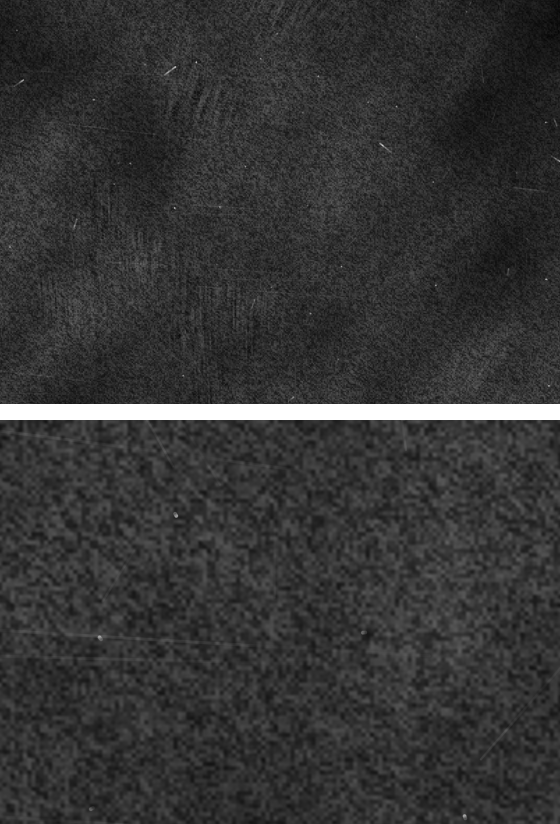
Top, the full canvas; bottom, a detail of the centre.
A Shadertoy shader for this texture:

```glsl
// Worn blackboard: dark grey slate with chalk smears, woven grain, scratches and flecks.

const float BASE_GREY = 0.170;
const float CLOUD_CONTRAST = 0.20;
const float SMEAR_CONTRAST = 0.13;
const float GRAIN_CONTRAST = 0.135;
const float WEAVE_CONTRAST = 0.075;
const float STROKE_CONTRAST = 0.16;
const float CORNER_SHADE = 0.065;
const float GRAIN_FREQ = 290.0;
const int LONG_SCRATCHES = 11;
const int HAIR_SCRATCHES = 60;
const int FLECKS = 44;

float hash(vec2 p) {
    vec3 q = fract(p.xyx * 0.1031);
    q += dot(q, q.yzx + 33.33);
    return fract((q.x + q.y) * q.z);
}

vec4 hash4(float n) {
    return vec4(hash(vec2(n, 1.7)), hash(vec2(n, 5.3)),
                hash(vec2(n, 9.1)), hash(vec2(n, 14.9)));
}

float noise(vec2 p) {
    vec2 i = floor(p), f = fract(p);
    f = f * f * (3.0 - 2.0 * f);
    return mix(mix(hash(i), hash(i + vec2(1, 0)), f.x),
               mix(hash(i + vec2(0, 1)), hash(i + vec2(1, 1)), f.x), f.y);
}

// Fractal noise centred on zero
float fbm(vec2 p) {
    float sum = 0.0, amp = 0.5;
    for (int i = 0; i < 5; i++) {
        sum += amp * (noise(p) - 0.5);
        p = mat2(1.6, 1.2, -1.2, 1.6) * p + 17.3;
        amp *= 0.52;
    }
    return sum;
}

// Coordinates along and across a direction
vec2 turn(vec2 p, float angle) {
    float c = cos(angle), s = sin(angle);
    return vec2(c * p.x + s * p.y, c * p.y - s * p.x);
}

// Soft line from a, tapering to its far end
float scratch(vec2 p, vec2 a, float angle, float len, float width, float px) {
    vec2 q = turn(p - a, angle);
    float t = clamp(q.x / len, 0.0, 1.0);
    float d = length(q - vec2(t * len, 0.0));
    return (1.0 - smoothstep(width - 0.5 * px, width + px, d)) * (1.0 - 0.6 * t);
}

// Chalk dust: broad clouds and slanted eraser smears
float dust(vec2 p, float aspect) {
    float clouds = fbm(p * 3.2 + 41.0);
    float smears = fbm(turn(p, 0.85) * vec2(2.2, 7.0) + 8.0);
    float corner = 1.0 - smoothstep(0.05, 0.5, length((p - vec2(aspect, 1.0)) * vec2(0.8, 1.2)));
    return CLOUD_CONTRAST * clouds + SMEAR_CONTRAST * smears - CORNER_SHADE * corner;
}

// Fine grain, crossed weave and patches of brush strokes
float grain(vec2 p) {
    float fine = noise(p * GRAIN_FREQ) - 0.5;
    float weave = noise(turn(p, 2.45) * vec2(90.0, 260.0)) - 0.5;
    float patchy = smoothstep(-0.02, 0.22, fbm(p * 4.0 + 73.0));
    float bend = 0.12 * sin(3.0 * p.x + 2.0 * p.y);
    float steep = noise(turn(p + vec2(bend * p.y, 0.0), 1.5) * vec2(16.0, 230.0));
    float slant = noise(turn(p, 0.95) * vec2(22.0, 230.0));
    float strokes = mix(steep, slant, smoothstep(0.5, 0.9, p.x)) - 0.45;
    return GRAIN_CONTRAST * fine + WEAVE_CONTRAST * weave + STROKE_CONTRAST * patchy * strokes;
}

// Long, faint, nearly level scratches with broken ink
float longScratches(vec2 p, float aspect, float px) {
    float sum = 0.0;
    for (int i = 0; i < LONG_SCRATCHES; i++) {
        vec4 h = hash4(float(i) + 3.0);
        vec2 start = vec2((h.x * 1.2 - 0.3) * aspect, h.y);
        vec2 q = p + vec2(0.0, 0.04 * (h.w - 0.4) * (p.x - start.x) * (p.x - start.x));
        float gaps = smoothstep(0.2, 0.75, noise(vec2(p.x * 35.0, float(i) * 7.0)));
        sum += scratch(q, start, -0.02 - 0.15 * h.z * h.z, 0.3 + 0.6 * h.w, 0.0010, px)
             * (0.3 + 0.7 * gaps) * (0.05 + 0.08 * h.z);
    }
    return sum;
}

// Thin hairs, mostly steep
float hairScratches(vec2 p, float aspect, float px) {
    float sum = 0.0;
    for (int i = 0; i < HAIR_SCRATCHES; i++) {
        vec4 h = hash4(float(i) + 101.0);
        float angle = mix(0.75, 2.2, h.z);
        sum += scratch(p, h.xy * vec2(aspect, 1.0), angle, 0.03 + 0.10 * h.w, 0.0007, px)
             * (0.03 + 0.05 * hash(h.zw * 91.0)) * (0.4 + noise(p * 90.0));
    }
    return sum;
}

// Small bright chips: many dots and a few short dashes
float flecks(vec2 p, float aspect, float px) {
    float sum = 0.0;
    for (int i = 0; i < FLECKS; i++) {
        vec4 h = hash4(float(i) + 307.0);
        float dash = step(0.72, h.w);
        float len = mix(0.002, 0.012 + 0.025 * h.z, dash);
        float angle = 6.28 * hash(h.xy * 57.0);
        sum += scratch(p, h.xy * vec2(aspect, 1.0), angle, len, 0.0013, px)
             * (0.18 + 0.35 * h.z) * (0.5 + noise(p * 150.0));
    }
    return sum;
}

void mainImage(out vec4 fragColor, in vec2 fragCoord) {
    vec2 p = fragCoord / iResolution.y;
    float aspect = iResolution.x / iResolution.y, px = 1.0 / iResolution.y;
    float grey = BASE_GREY + dust(p, aspect);
    grey += grain(p) * clamp(grey / BASE_GREY, 0.5, 1.3);
    grey += longScratches(p, aspect, px) + hairScratches(p, aspect, px) + flecks(p, aspect, px);
    fragColor = vec4(vec3(clamp(grey, 0.02, 0.8)), 1.0);
}
```
